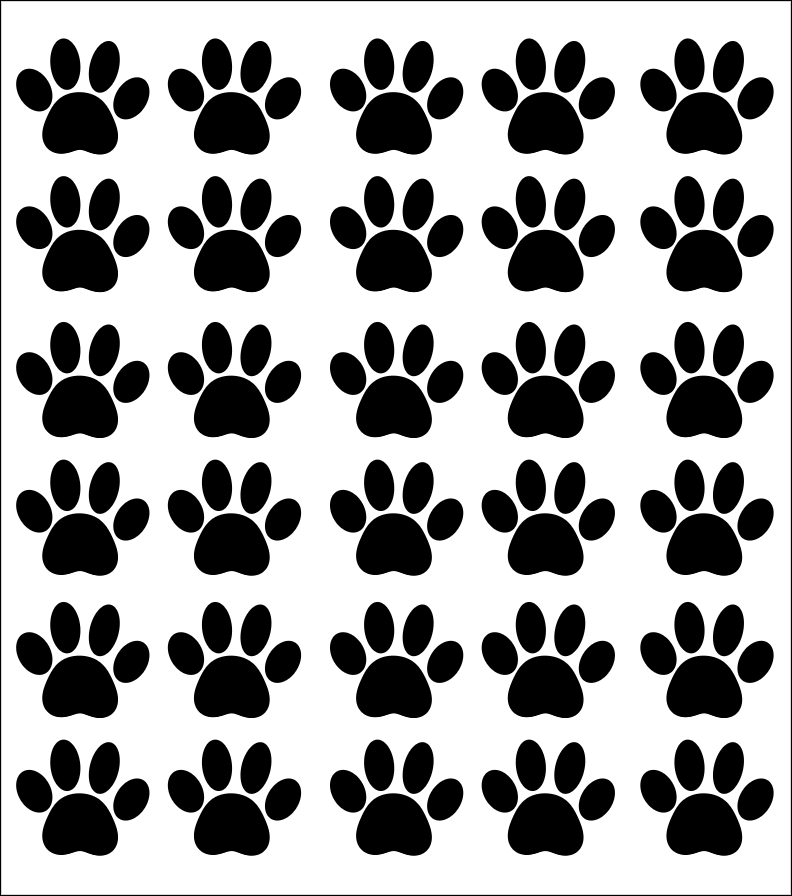
This pattern is drawn by a WebGL 1 fragment shader. Its source:

```glsl
precision highp float;

uniform vec2 u_resolution;

// Approximate distance to an ellipse leaning clockwise from vertical
float toe(vec2 p, vec2 center, vec2 radii, float lean) {
  float c = cos(lean), s = sin(lean);
  p -= center;
  vec2 q = vec2(c * p.x - s * p.y, s * p.x + c * p.y);
  float k = length(q / radii);
  return k * (k - 1.0) / max(length(q / (radii * radii)), 0.001);
}

// Three-lobed pad: radius as a cosine series of the angle from straight up
float pad(vec2 p) {
  p.y += 0.02 * p.x;
  float a = atan(p.x, p.y + 0.00001);
  float radius = 0.2936 + 0.0089 * cos(a) - 0.0322 * cos(2.0 * a)
               + 0.0336 * cos(3.0 * a) - 0.0139 * cos(4.0 * a);
  return length(p) - radius;
}

float paw(vec2 p) {
  float d = pad(p);
  d = min(d, toe(p, vec2(-0.393, 0.308), vec2(0.140, 0.195), -0.52));
  d = min(d, toe(p, vec2(-0.127, 0.530), vec2(0.128, 0.221), -0.10));
  d = min(d, toe(p, vec2(0.207, 0.507), vec2(0.125, 0.226), 0.24));
  return min(d, toe(p, vec2(0.439, 0.237), vec2(0.136, 0.195), 0.56));
}

// Uneven spacing: odd steps fall short and the last group sits closer
float offsetOf(float i, float pitch, float oddShift) {
  return pitch * i - oddShift * mod(i, 2.0) - 0.03 * step(3.5, i);
}

void main() {
  float unit = 7.68 / u_resolution.y;
  vec2 size = u_resolution * unit;
  vec2 p = gl_FragCoord.xy * unit;

  // Five columns by six rows of paws
  float d = 10.0;
  for (int row = 0; row < 6; row++) {
    float y = 6.60 - offsetOf(float(row), 1.215, 0.035);
    for (int col = 0; col < 5; col++) {
      float x = 0.687 + offsetOf(float(col), 1.345, 0.045);
      d = min(d, paw(p - vec2(x, y)));
    }
  }

  // Thin frame along the canvas edge
  vec2 inset = min(p, size - p);
  d = min(d, min(inset.x, inset.y) - 0.01);

  float ink = clamp(0.5 - d / unit, 0.0, 1.0);
  gl_FragColor = vec4(mix(vec3(1.0), vec3(0.0), ink), 1.0);
}
```
